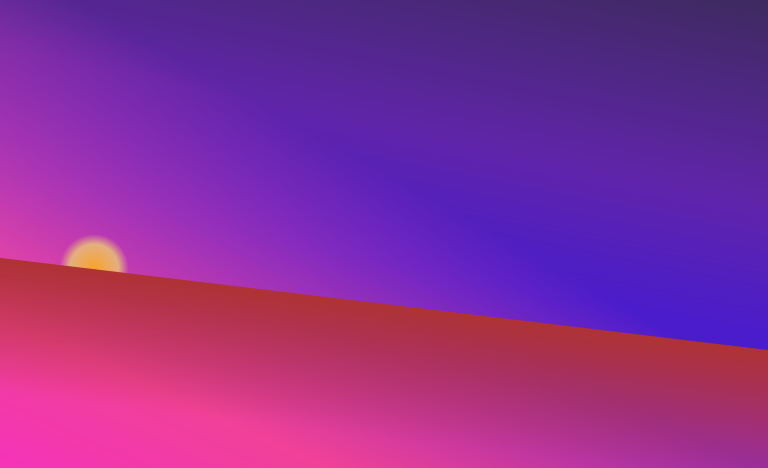
This background is drawn by a Shadertoy shader. Its source:

```glsl
// Sky
const vec3 SKY_DUSK   = vec3(0.243, 0.165, 0.373);
const vec3 SKY_VIOLET = vec3(0.375, 0.143, 0.665);
const vec3 SKY_BLUE   = vec3(0.290, 0.110, 0.800);
const vec3 HAZE_PINK  = vec3(0.882, 0.260, 0.660);
const vec3 SKY_STOPS  = vec3(-0.329, 0.107, 0.397);
const float SKY_TILT   = 0.20;
const float HAZE_TOP   = 1.083;
const float HAZE_TILT  = 0.55;
const float HAZE_DEPTH = 0.639;

// Sun
const vec3 SUN_CORE = vec3(0.965, 0.640, 0.160);
const vec3 SUN_RIM  = vec3(0.895, 0.685, 0.500);
const vec2 SUN_POS  = vec2(0.201, 0.426);
const float SUN_INNER = 0.052;
const float SUN_OUTER = 0.074;

// Ground
const vec3 RIDGE_RED      = vec3(0.686, 0.196, 0.200);
const vec3 GROUND_MAGENTA = vec3(0.960, 0.200, 0.725);
const vec3 GROUND_PINK    = vec3(0.943, 0.255, 0.595);
const vec3 GROUND_PURPLE  = vec3(0.590, 0.175, 0.660);
const vec3 GROUND_STOPS   = vec3(0.0, 0.32, 0.74);
const float GROUND_TILT  = 0.45;
const float RIDGE_HEIGHT = 0.449;
const float RIDGE_SLOPE  = 0.120;
const float RIDGE_FADE   = 0.288;

float ramp(float a, float b, float x) {
    return clamp((x - a) / (b - a), 0.0, 1.0);
}

// Three-colour linear gradient
vec3 gradient(vec3 a, vec3 b, vec3 c, vec3 stops, float x) {
    vec3 firstHalf = mix(a, b, ramp(stops.x, stops.y, x));
    return mix(firstHalf, c, ramp(stops.y, stops.z, x));
}

vec3 skyColor(vec2 p) {
    float descent = 1.0 - p.y - SKY_TILT * p.x;
    vec3 color = gradient(SKY_DUSK, SKY_VIOLET, SKY_BLUE, SKY_STOPS, descent);
    float haze = (HAZE_TOP - HAZE_TILT * p.x - p.y) / HAZE_DEPTH;
    return mix(color, HAZE_PINK, clamp(haze, 0.0, 1.0));
}

vec3 addSun(vec3 color, vec2 p) {
    float r = length(p - SUN_POS);
    vec3 sun = mix(SUN_CORE, SUN_RIM, ramp(0.0, SUN_INNER, r));
    return mix(color, sun, 1.0 - ramp(SUN_INNER, SUN_OUTER, r));
}

vec3 groundColor(vec2 p, float depth) {
    float diagonal = GROUND_TILT * p.x + p.y;
    vec3 base = gradient(GROUND_MAGENTA, GROUND_PINK, GROUND_PURPLE,
                         GROUND_STOPS, diagonal);
    return mix(RIDGE_RED, base, ramp(0.0, RIDGE_FADE, depth));
}

void mainImage(out vec4 fragColor, in vec2 fragCoord) {
    vec2 p = fragCoord / iResolution.y;
    float pixel = 1.0 / iResolution.y;

    vec3 color = addSun(skyColor(p), p);

    // Sloping ground in front of the sun
    float depth = RIDGE_HEIGHT - RIDGE_SLOPE * p.x - p.y;
    float coverage = smoothstep(-0.7 * pixel, 0.7 * pixel, depth);
    color = mix(color, groundColor(p, depth), coverage);

    fragColor = vec4(color, 1.0);
}
```
